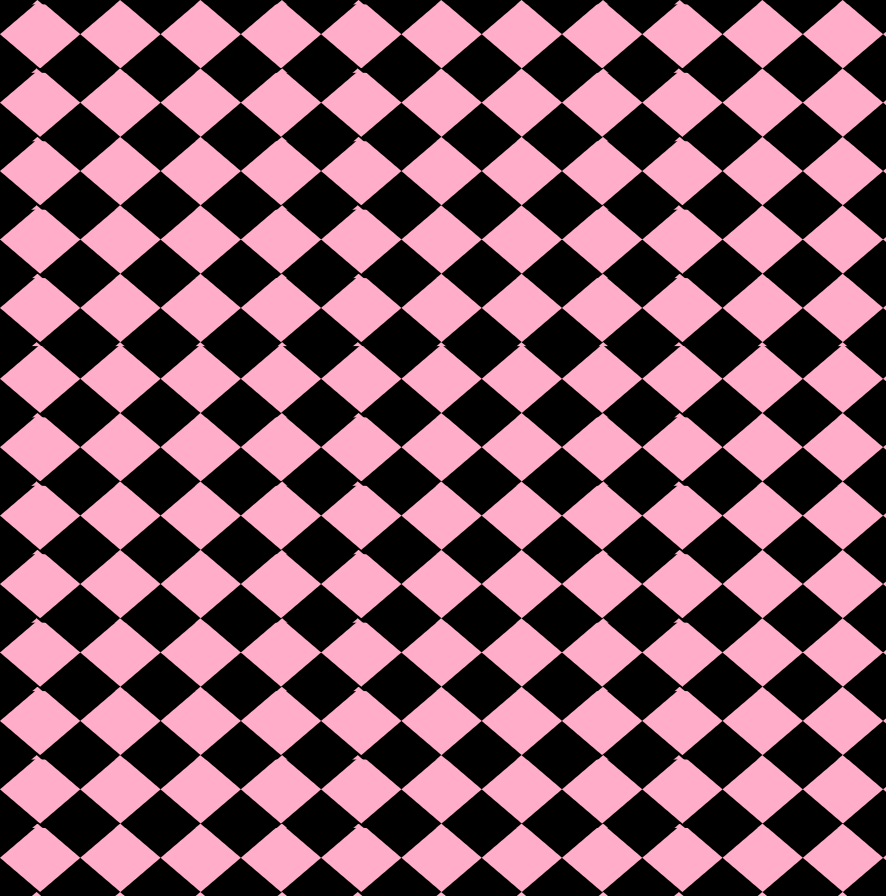
A Shadertoy shader for this pattern:

```glsl
// Pink and black harlequin diamonds, 11 by 13, with nicked tips and one slipped seam.

const vec3 PINK = vec3(1.0, 0.68, 0.79);
const vec3 BLACK = vec3(0.0);

// Lengths are fractions of the canvas height, measured from the top left.
const vec2 PITCH = vec2(0.0896, 0.07637);
const float SEAM_Y = 0.3863;
const float SEAM_SLIP = 0.0027;
const float NICK_DEPTH = 0.0049;

// Coverage of the half line where d is negative, smoothed over one pixel.
float coverage(float d, float pixel) {
    return clamp(0.5 - d / pixel, 0.0, 1.0);
}

// Signed distance to the edges of a diamond.
float diamondDistance(vec2 p, vec2 halfSize) {
    return (dot(abs(p), 1.0 / halfSize) - 1.0) / length(1.0 / halfSize);
}

// Sideways offset of a nicked tip: strong on every fourth column.
float nickShift(vec2 cell) {
    int phase = int(mod(cell.x, 4.0));
    float shift = vec4(-0.0036, -0.0004, -0.0004, 0.0012)[phase];
    return shift * mix(0.85, 1.1, mod(cell.y, 2.0));
}

// Grid of diamonds whose upper tips are displaced down to nickDepth.
float harlequin(vec2 p, float nickDepth, float pixel) {
    vec2 cell = floor(p / PITCH);
    vec2 local = p - cell * PITCH;
    vec2 centred = local - 0.5 * PITCH;
    vec2 nicked = centred - vec2(nickShift(cell), 0.0);
    float body = coverage(diamondDistance(centred, 0.5 * PITCH), pixel);
    float tip = coverage(diamondDistance(nicked, 0.5 * PITCH), pixel);
    return mix(body, tip, coverage(local.y - nickDepth, pixel));
}

void mainImage(out vec4 fragColor, in vec2 fragCoord) {
    float pixel = 1.0 / iResolution.y;
    vec2 p = vec2(fragCoord.x, iResolution.y - fragCoord.y) * pixel;

    // The lower block slips down; its first tips stay clean beside the seam.
    float pastSeam = p.y - SEAM_Y;
    float lowerDepth = NICK_DEPTH * step(NICK_DEPTH, pastSeam);
    float upper = harlequin(p, NICK_DEPTH, pixel);
    float lower = harlequin(p - vec2(0.0, SEAM_SLIP), lowerDepth, pixel);
    float pink = mix(lower, upper, coverage(pastSeam, pixel));

    fragColor = vec4(mix(BLACK, PINK, pink), 1.0);
}
```
